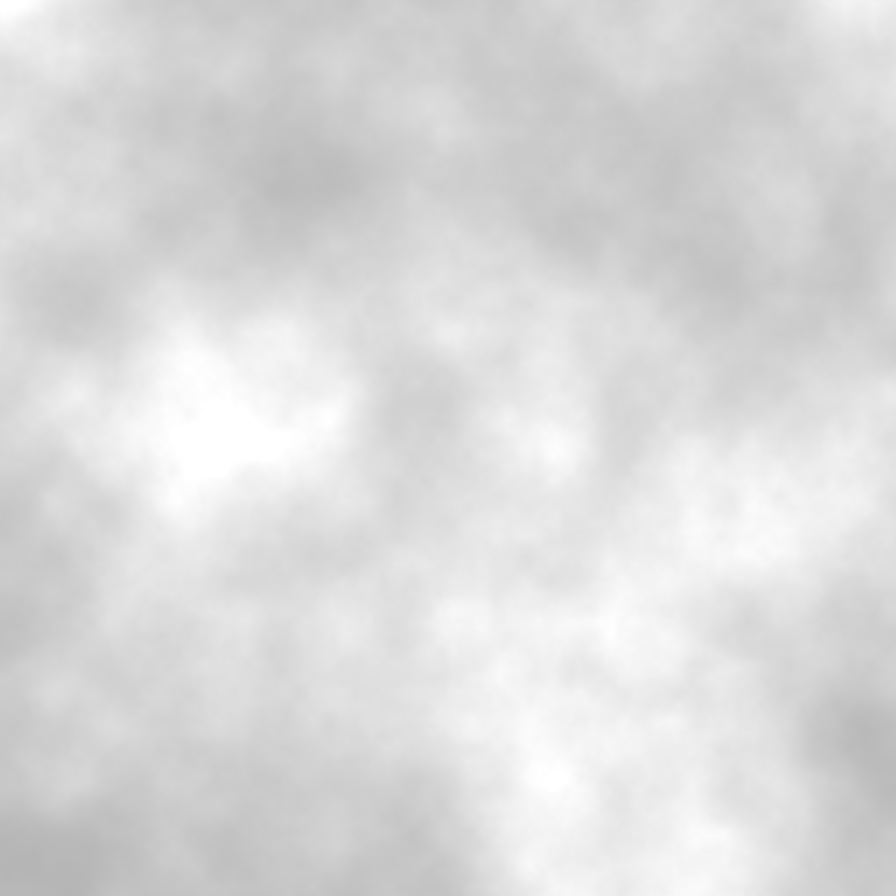
This texture is drawn by a three.js fragment shader. Its source:

```glsl
// Soft overcast clouds in pale grey, with dim patches and burnt-out white ones.
// Value noise is summed over octaves (fractal noise), then toned by a gentle
// curve that clips the brightest billows to white.

varying vec2 vUv;

const int OCTAVES = 7;
const float BASE_CELLS = 4.0;    // largest billows across the canvas
const float GAIN = 0.5;          // amplitude kept per octave
const float MID_GREY = 0.852;
const float CONTRAST = 0.53;
const float HIGHLIGHT = 0.4;     // extra lift towards both ends of the range
const vec3 TINT = vec3(1.0);
const vec2 OCTAVE_SHIFT = vec2(17.3, 9.7);

// Random value per lattice point
float hash(vec2 cell) {
  vec3 q = fract(cell.xyx * 0.1031);
  q += dot(q, q.yzx + 33.33);
  return fract((q.x + q.y) * q.z);
}

// Evenly shared values for the few large billows: cubes modulo a prime
float balancedHash(vec2 cell) {
  float index = cell.x + (BASE_CELLS + 1.0) * cell.y;
  return mod(index * index * index, 29.0) / 28.0;
}

float latticeValue(vec2 cell, int octave) {
  return octave == 0 ? balancedHash(cell) : hash(cell);
}

// Lattice values blended smoothly across each cell
float valueNoise(vec2 p, int octave) {
  vec2 cell = floor(p);
  vec2 f = fract(p);
  vec2 blend = f * f * (3.0 - 2.0 * f);
  float bottom = mix(latticeValue(cell, octave),
                     latticeValue(cell + vec2(1.0, 0.0), octave), blend.x);
  float top = mix(latticeValue(cell + vec2(0.0, 1.0), octave),
                  latticeValue(cell + vec2(1.0, 1.0), octave), blend.x);
  return mix(bottom, top, blend.y);
}

// Octaves of doubling frequency, normalised to 0..1
float cloudDensity(vec2 p) {
  float sum = 0.0;
  float total = 0.0;
  float amplitude = 1.0;
  for (int i = 0; i < OCTAVES; i++) {
    sum += amplitude * valueNoise(p, i);
    total += amplitude;
    amplitude *= GAIN;
    p = p * 2.0 + OCTAVE_SHIFT;
  }
  return sum / total;
}

void main() {
  float offset = cloudDensity(vUv * BASE_CELLS) - 0.5;
  float grey = MID_GREY + CONTRAST * offset + HIGHLIGHT * offset * offset;
  gl_FragColor = vec4(TINT * clamp(grey, 0.0, 1.0), 1.0);
}
```
